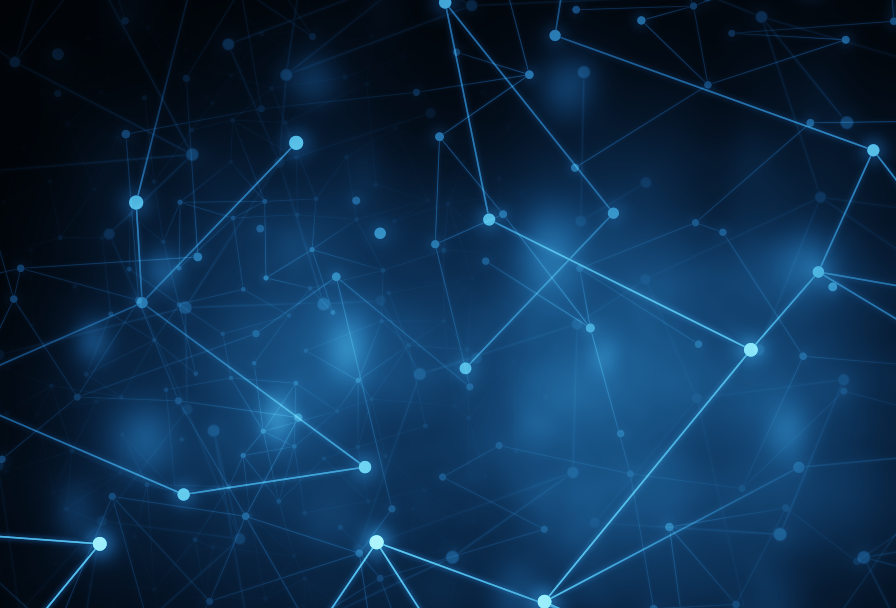
Give the GLSL for this background, as a Shadertoy shader.

```glsl
// Glowing blue network of nodes and links over a dark, hazy backdrop with soft lights.

const vec3 ABSORB = vec3(0.11, 0.50, 1.0);     // tint of faint light
const vec3 HOT_TINT = vec3(0.03, 0.04, 0.0);   // extra whitening of strong light
const vec2 HAZE_CENTER = vec2(0.90, 0.36);
const vec2 HAZE_SIZE = vec2(0.46, 0.33);
const vec2 CLUSTER_CENTER = vec2(0.43, 0.45);
const vec2 CLUSTER_SIZE = vec2(0.27, 0.30);
const float HAZE_GAIN = 0.50;
const float FLOOR_LIGHT = 0.025;
const float NODE_LIGHT = 4.6;
const float LINK_LIGHT = 2.5;
const int SPOT_COUNT = 26;

float hash(vec2 p) {
    return fract(sin(dot(p, vec2(127.1, 311.7))) * 43758.5453);
}

float noise(vec2 p) {
    vec2 i = floor(p), f = fract(p);
    f = f * f * (3.0 - 2.0 * f);
    float low = mix(hash(i), hash(i + vec2(1, 0)), f.x);
    float high = mix(hash(i + vec2(0, 1)), hash(i + vec2(1, 1)), f.x);
    return mix(low, high, f.y);
}

float fbm(vec2 p) {
    float sum = 0.0, amp = 0.5;
    for (int i = 0; i < 4; i++) {
        sum += amp * noise(p);
        p = mat2(0.8, -0.6, 0.6, 0.8) * p * 2.03 + 7.3;
        amp *= 0.5;
    }
    return sum;
}

// Elliptic Gaussian falloff
float blob(vec2 p, vec2 center, vec2 size) {
    vec2 d = (p - center) / size;
    return exp(-dot(d, d));
}

// Distance to a segment (x) and position along it (y)
vec2 segment(vec2 p, vec2 a, vec2 b) {
    vec2 ab = b - a;
    float t = clamp(dot(p - a, ab) / dot(ab, ab), 0.0, 1.0);
    return vec2(length(p - a - ab * t), t);
}

vec2 nodeAt(vec2 cell, float seed) {
    return cell + 0.1 + 0.8 * vec2(hash(cell + seed), hash(cell + seed + 41.3));
}

float nodeEnergy(vec2 cell, float seed) {
    float h = hash(cell + seed + 83.7);
    return mix(0.25, 1.0, h * h);
}

float coverage(float radius, float d, float blur) {
    return smoothstep(-blur, blur, radius - d);
}

// Jittered lattice of nodes, randomly linked to their neighbours
float network(vec2 p, float size, float radius, float width, float chance, float blur, float seed) {
    float c = cos(seed), s = sin(seed);
    vec2 q = mat2(c, -s, s, c) * p / size + seed * 3.7;
    vec2 home = floor(q);
    float light = 0.0;
    for (int y = -1; y <= 1; y++)
    for (int x = -1; x <= 1; x++) {
        vec2 cell = home + vec2(x, y);
        vec2 a = nodeAt(cell, seed);
        float energy = nodeEnergy(cell, seed);

        // Links to the right, upper left, upper and upper right cells
        for (int k = 0; k < 4; k++) {
            vec2 step = k == 0 ? vec2(1, 0) : vec2(k - 2, 1);
            if (hash(cell * 1.7 + step * 5.3 + seed) > chance) continue;
            vec2 seg = segment(q, a, nodeAt(cell + step, seed));
            float d = seg.x * size;
            float e = mix(energy, nodeEnergy(cell + step, seed), seg.y);
            float halo = 0.13 * exp(-d * d / (width * width * 18.0));
            light = max(light, LINK_LIGHT * e * max(coverage(width, d, blur), halo));
        }

        // Node disc with a faint halo
        float d = length(q - a) * size;
        float r = radius * mix(0.7, 1.0, energy);
        float halo = 0.16 * exp(-d * d / (r * r * 5.0));
        light = max(light, NODE_LIGHT * energy * max(coverage(r, d, blur), halo));
    }
    return light;
}

// Broad glow broken up by clouds and crossed streaks
float haze(vec2 p) {
    float glow = HAZE_GAIN * blob(p, HAZE_CENTER, HAZE_SIZE);
    glow += 0.22 * blob(p, CLUSTER_CENTER, CLUSTER_SIZE);
    glow += 0.17 * blob(p, vec2(1.25, 0.50), vec2(0.32, 0.38));
    glow += 0.18 * blob(p, vec2(1.05, 0.10), vec2(0.55, 0.25));
    glow += 0.08 * blob(p, vec2(0.30, 0.10), vec2(0.40, 0.35));
    float streaks = noise(p * vec2(11.0, 1.6)) + noise(p * vec2(1.6, 11.0) + 9.0);
    return FLOOR_LIGHT + glow * (0.25 + 1.1 * fbm(p * 4.0) + 0.25 * streaks);
}

// Out-of-focus lights, evenly scattered and strongest near the middle
float softSpots(vec2 p, float aspect) {
    float sum = 0.0;
    for (int i = 0; i < SPOT_COUNT; i++) {
        float n = float(i);
        vec2 center = fract(0.31 + n * vec2(0.7549, 0.5698)) * vec2(aspect, 1.0);
        float h = hash(vec2(n, 5.0));
        float size = mix(0.025, 0.06, hash(vec2(n, 9.0)));
        float gain = (0.15 + 1.1 * h * h) * blob(center, vec2(0.80, 0.40), vec2(0.62, 0.42));
        float tall = 1.0 + 0.6 * hash(vec2(n, 13.0));
        sum += gain * (blob(p, center, vec2(size, size * tall)) + 0.15 * blob(p, center, vec2(size * 3.0)));
    }
    return sum;
}

void mainImage(out vec4 fragColor, in vec2 fragCoord) {
    vec2 p = fragCoord / iResolution.y;
    float aspect = iResolution.x / iResolution.y;
    float blur = 0.7 / iResolution.y;

    // Links fade out in the upper left and lower right
    float open = 1.0 - 0.96 * blob(p, vec2(0.18, 0.98), vec2(0.48, 0.42));
    open *= 1.0 - 0.90 * blob(p, vec2(1.38, 0.10), vec2(0.32, 0.30));
    float cluster = blob(p, CLUSTER_CENTER, CLUSTER_SIZE);

    float light = haze(p) + softSpots(p, aspect);
    light += 0.10 * network(p, 0.20, 0.011, 0.0012, 0.40, blur + 0.0015, 2.6);
    light += 0.22 * cluster * network(p, 0.075, 0.0045, 0.0007, 0.45, blur, 4.1);
    light += 0.27 * (0.25 + 0.75 * open) * network(p, 0.16, 0.0075, 0.0009, 0.38, blur, 5.7);
    light += open * network(p, 0.28, 0.0120, 0.0015, 0.34, blur, 0.3);

    // Exposure curve from black through blue to pale cyan
    vec3 color = 1.0 - exp(-(light * ABSORB + light * light * HOT_TINT));
    fragColor = vec4(color, 1.0);
}
```
